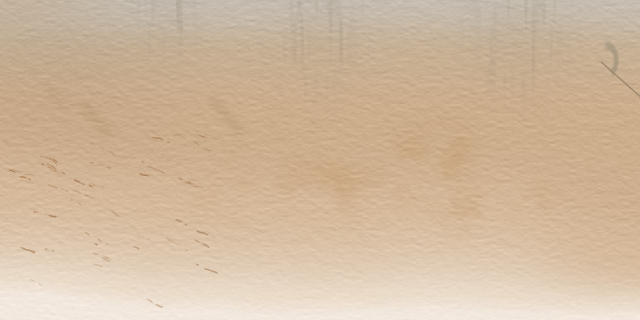
A Shadertoy shader for this texture:

```glsl
float hash(vec2 p) {
    vec3 q = fract(p.xyx * vec3(0.1031, 0.1030, 0.0973));
    q += dot(q, q.yzx + 33.33);
    return fract((q.x + q.y) * q.z);
}

float noise(vec2 p) {
    vec2 i = floor(p), f = fract(p);
    f = f * f * (3.0 - 2.0 * f);
    return mix(mix(hash(i), hash(i + vec2(1, 0)), f.x),
               mix(hash(i + vec2(0, 1)), hash(i + vec2(1, 1)), f.x), f.y);
}

float fbm(vec2 p) {
    float sum = 0.0, amp = 0.5;
    for (int i = 0; i < 4; i++) {
        sum += amp * noise(p);
        p = p * 2.03 + 17.0;
        amp *= 0.5;
    }
    return sum;
}

float segment(vec2 p, vec2 a, vec2 b) {
    vec2 pa = p - a, ba = b - a;
    return length(pa - ba * clamp(dot(pa, ba) / dot(ba, ba), 0.0, 1.0));
}

float spot(vec2 p, vec2 centre, vec2 radius) {
    vec2 d = (p - centre) / radius;
    return exp(-dot(d, d));
}

// Horizontal wash from cream at the bottom to grey at the top
vec3 wash(float y) {
    vec3 c = mix(vec3(0.95, 0.91, 0.87), vec3(0.92, 0.86, 0.79), smoothstep(0.0, 0.08, y));
    c = mix(c, vec3(0.87, 0.785, 0.69), smoothstep(0.05, 0.20, y));
    c = mix(c, vec3(0.84, 0.73, 0.61), smoothstep(0.15, 0.34, y));
    c = mix(c, vec3(0.80, 0.68, 0.55), smoothstep(0.29, 0.58, y));
    c = mix(c, vec3(0.78, 0.69, 0.58), smoothstep(0.65, 0.86, y));
    return mix(c, vec3(0.775, 0.74, 0.69), smoothstep(0.82, 1.0, y));
}

// Rippled paper relief
float relief(vec2 p) {
    float wave = 0.012 * noise(p * vec2(28.0, 14.0));
    return noise(vec2(p.x * 48.0, (p.y + wave) * 95.0))
         + 0.5 * noise(p * vec2(95.0, 170.0));
}

// Broad ochre stains
float stains(vec2 p) {
    vec4 blobs[7] = vec4[7](
        vec4(0.80, 0.45, 0.13, 0.12), vec4(1.05, 0.43, 0.10, 0.08),
        vec4(1.30, 0.48, 0.11, 0.10), vec4(1.40, 0.53, 0.07, 0.09),
        vec4(1.46, 0.31, 0.10, 0.07), vec4(1.62, 0.39, 0.09, 0.05),
        vec4(0.60, 0.46, 0.04, 0.07));
    float sum = 0.0;
    for (int i = 0; i < 7; i++) sum += spot(p, blobs[i].xy, blobs[i].zw);
    return min(sum, 1.0) * smoothstep(0.32, 0.68, fbm(p * 11.0));
}

// Short slanted scratches gathered around a few centres
float scratches(vec2 p, float px) {
    vec4 groups[4] = vec4[4](
        vec4(0.53, 0.52, 0.10, 0.09), vec4(0.44, 0.27, 0.18, 0.10),
        vec4(0.14, 0.50, 0.16, 0.07), vec4(0.32, 0.30, 0.28, 0.24));
    vec2 wobble = 0.008 * (vec2(noise(p * 50.0), noise(p * 50.0 + 40.0)) - 0.5);
    float ink = 0.0;
    for (int i = 0; i < 52; i++) {
        float k = float(i);
        vec4 g = groups[i % 4];
        vec2 a = g.xy + g.zw * (2.0 * vec2(hash(vec2(k, 3.1)), hash(vec2(k, 8.7))) - 1.0);
        vec2 dir = vec2(1.0, -0.25 - 0.35 * hash(vec2(k, 5.3)));
        vec2 b = a + dir * mix(0.015, 0.085, hash(vec2(k, 1.9)));
        float d = segment(p + wobble, a, b);
        float line = 1.0 - smoothstep(0.0004, 0.0012 + px, d);
        ink = max(ink, line * mix(0.2, 0.8, hash(vec2(k, 6.4))));
    }
    return ink * smoothstep(0.2, 0.65, noise(p * vec2(70.0, 90.0)));
}

void mainImage(out vec4 fragColor, in vec2 fragCoord) {
    float px = 1.0 / iResolution.y;
    vec2 p = fragCoord * px;

    // Base wash, paler on the left and held darker at the lower right
    float lift = -0.06 * smoothstep(0.7, 0.0, p.x) * smoothstep(0.9, 0.5, p.y)
               + 0.13 * smoothstep(1.55, 2.0, p.x) * smoothstep(0.0, 0.2, p.y) * smoothstep(0.6, 0.3, p.y)
               + 0.04 * (fbm(p * 3.0) - 0.47);
    vec3 col = wash(p.y + lift);
    col = mix(col, vec3(0.78, 0.69, 0.58), 0.6 * smoothstep(0.5, 0.0, p.x) * smoothstep(0.8, 1.0, p.y));
    col *= 1.0 - 0.03 * spot(p, vec2(0.15, 0.8), vec2(0.4, 0.25));

    // Stains and soft diagonal smudges
    col = mix(col, vec3(0.74, 0.57, 0.38), 0.3 * stains(p));
    float smudge = smoothstep(0.035, 0.0, segment(p, vec2(0.67, 0.68), vec2(0.74, 0.60)))
                 + smoothstep(0.04, 0.0, segment(p, vec2(0.27, 0.66), vec2(0.33, 0.59)))
                 + 0.6 * smoothstep(0.04, 0.0, segment(p, vec2(0.16, 0.72), vec2(0.19, 0.68)));
    col = mix(col, vec3(0.69, 0.57, 0.43), 0.28 * smudge);

    // Grey vertical streaks hanging from the top
    float bands = spot(p, vec2(0.53, 0.98), vec2(0.08, 0.13))
                + spot(p, vec2(0.99, 0.93), vec2(0.12, 0.18))
                + spot(p, vec2(1.62, 0.90), vec2(0.13, 0.16));
    float streak = smoothstep(0.4, 0.85, noise(p * vec2(90.0, 7.0))) * fbm(p * vec2(30.0, 18.0));
    col = mix(col, vec3(0.56, 0.52, 0.46), min(bands, 1.0) * (0.45 * streak + 0.06));

    // Embossed paper, lit from above
    float slope = relief(p) - relief(p + vec2(0.001, 0.004));
    col += slope * mix(0.035, 0.065, smoothstep(0.05, 0.3, p.y));
    col += 0.012 * (hash(floor(p * 384.0)) - 0.5);

    col = mix(col, vec3(0.58, 0.38, 0.20), 0.75 * scratches(p, px));

    // Grey hook and thin line at the right edge
    vec2 h = p - vec2(1.897, 0.812);
    float arc = abs(length(h * vec2(1.0, 0.65)) - 0.029);
    float hook = smoothstep(0.011, 0.003, arc) * smoothstep(-0.004, 0.015, h.x + 0.25 * h.y);
    col = mix(col, vec3(0.59, 0.55, 0.46), 0.6 * hook);
    float cut = segment(p, vec2(1.88, 0.805), vec2(2.01, 0.69));
    col = mix(col, vec3(0.54, 0.47, 0.38), 0.65 * (1.0 - smoothstep(0.0006, 0.0012 + px, cut)));

    fragColor = vec4(clamp(col, 0.0, 1.0), 1.0);
}
```
